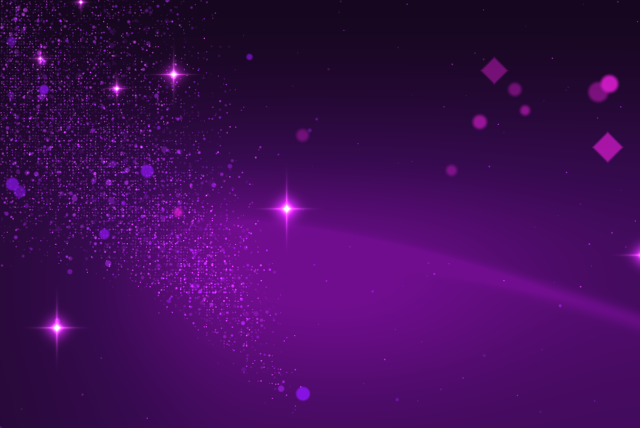
Give the GLSL for this background, as a Shadertoy shader.

```glsl
// Violet backdrop with a curved light beam, drifting dust, bokeh shapes and star glints.

const vec3 NIGHT   = vec3(0.085, 0.025, 0.120);
const vec3 PLUM    = vec3(0.220, 0.040, 0.320);
const vec3 VIOLET  = vec3(0.440, 0.050, 0.560);
const vec3 MAGENTA = vec3(0.820, 0.100, 0.780);
const vec3 INDIGO  = vec3(0.520, 0.070, 0.880);
const vec3 PINK    = vec3(0.900, 0.360, 0.860);
const vec3 HALO    = vec3(0.850, 0.150, 0.880);

const vec2  GLOW_CENTER = vec2(0.78, 0.33);
const vec2  GLOW_SIZE   = vec2(0.50, 0.25);
const float BEAM_WIDTH  = 0.021;
const int   DUST_LAYERS = 5;

// Bokeh: x, y, radius, opacity
const vec4 ROSY[8] = vec4[8](
    vec4(1.424, 0.804, 0.020, 0.95), vec4(1.398, 0.785, 0.023, 0.50),
    vec4(1.203, 0.791, 0.015, 0.45), vec4(1.121, 0.715, 0.016, 0.65),
    vec4(1.227, 0.742, 0.011, 0.60), vec4(1.055, 0.602, 0.012, 0.45),
    vec4(0.707, 0.684, 0.014, 0.40), vec4(0.416, 0.504, 0.010, 0.80));
const vec4 BLUISH[8] = vec4[8](
    vec4(0.708, 0.080, 0.016, 1.00), vec4(0.244, 0.453, 0.012, 0.80),
    vec4(0.344, 0.600, 0.015, 0.80), vec4(0.029, 0.570, 0.015, 0.75),
    vec4(0.046, 0.552, 0.014, 0.60), vec4(0.103, 0.791, 0.011, 0.80),
    vec4(0.583, 0.867, 0.007, 0.70), vec4(0.027, 0.903, 0.011, 0.50));
const vec4 DIAMONDS[2] = vec4[2](
    vec4(1.155, 0.835, 0.031, 0.48), vec4(1.420, 0.656, 0.035, 0.75));

// Glints: x, y, arm length, strength
const vec4 STARS[7] = vec4[7](
    vec4(0.670, 0.512, 0.115, 1.00), vec4(0.406, 0.826, 0.095, 0.85),
    vec4(0.273, 0.793, 0.060, 0.80), vec4(0.133, 0.234, 0.110, 1.00),
    vec4(0.094, 0.863, 0.065, 0.45), vec4(1.505, 0.404, 0.110, 0.95),
    vec4(0.189, 0.995, 0.045, 0.70));

vec3 hash3(vec2 p) {
    vec3 q = vec3(dot(p, vec2(127.1, 311.7)), dot(p, vec2(269.5, 183.3)),
                  dot(p, vec2(419.2, 371.9)));
    return fract(sin(q) * 43758.5);
}

float fill(float d, float blur) { return 1.0 - smoothstep(-blur, blur, d); }

// Vertical gradient, broad glow and beam, mapped onto the colour ramp
vec3 backdrop(vec2 p) {
    float level = 0.55 * (1.0 - smoothstep(0.4, 1.02, p.y));
    level *= mix(0.45, 1.0, smoothstep(-0.1, 0.6, p.x));
    vec2 g = (p - GLOW_CENTER) / GLOW_SIZE;
    level += 0.40 * exp(-dot(g, g));
    vec2 h = (p - vec2(0.52, 0.43)) / 0.17;
    level += 0.13 * exp(-dot(h, h));

    float dx = p.x - 0.47;
    float d = p.y - (0.488 - 0.122 * dx - 0.108 * dx * dx);
    float reach = smoothstep(0.35, 0.8, p.x);
    level += 0.25 * reach * exp(-d * d / (BEAM_WIDTH * BEAM_WIDTH));
    level += 0.10 * reach * fill(d, 0.03) * exp(d * 5.0);
    vec3 col = mix(NIGHT, PLUM, clamp(2.0 * level, 0.0, 1.0));
    return mix(col, VIOLET, clamp(2.0 * level - 1.0, 0.0, 1.0));
}

// Share of dust cells filled at a point
float dustDensity(vec2 p) {
    float right = 0.54 + 0.2 * (1.0 - p.y) - p.x;
    float above = p.y - (0.37 - 0.8 * p.x * p.x);
    float stream = abs(p.y - 0.87 + 1.15 * p.x);
    float body = smoothstep(-0.02, 0.25, right) * smoothstep(-0.03, 0.2, above);
    return body * (0.35 + 0.65 * exp(-stream * stream * 18.0));
}

// One speck per cell, from fine grain to coarse flakes
vec3 dust(vec2 p, float px) {
    vec3 sum = vec3(0.0);
    float cells = 150.0;
    for (int i = 0; i < DUST_LAYERS; i++) {
        vec2 id = floor(p * cells);
        vec3 a = hash3(id + 17.0 * float(i));
        vec3 b = hash3(id + 17.0 * float(i) + 91.3);
        vec2 center = (id + 0.3 + 0.4 * a.xy) / cells;
        float coarse = float(i) / float(DUST_LAYERS - 1);
        float radius = mix(0.10, 0.24, b.x) / cells;
        float present = step(a.z, dustDensity(center) * mix(0.75, 0.35, coarse));
        vec3 tint = mix(INDIGO, PINK, b.y * mix(1.0, 0.4, coarse));
        float light = mix(0.12, 0.95, b.z * b.z) * mix(1.0, 0.5, coarse);
        sum += tint * light * present * fill(length(p - center) - radius, px);
        cells *= 0.64;
    }
    return sum;
}

// Soft halo, white core and two tapered rays
vec3 glint(vec2 q, float arm, float strength) {
    vec2 a = abs(q);
    float r = mix(length(q), a.x + a.y, 0.4) / arm;
    float halo = exp(-r * r * 16.0);
    float core = exp(-r * r * 150.0);
    vec2 taper = max(1.0 - a / (arm * vec2(0.8, 1.0)), 0.0);
    vec2 rays = taper * taper * exp(-a.yx / 0.0018);
    return strength * (HALO * halo * 0.75 + PINK * (rays.x + rays.y) * 0.75 + core);
}

void mainImage(out vec4 fragColor, in vec2 fragCoord) {
    float px = 1.0 / iResolution.y;
    vec2 p = fragCoord * px;
    vec3 col = backdrop(p) + dust(p, px);

    // Bokeh discs and diamonds
    for (int i = 0; i < 8; i++) {
        vec4 m = ROSY[i], v = BLUISH[i];
        col = mix(col, MAGENTA, m.w * fill(length(p - m.xy) - m.z, 0.004 + px));
        col = mix(col, INDIGO, v.w * fill(length(p - v.xy) - v.z, 0.001 + px));
    }
    for (int i = 0; i < 2; i++) {
        vec2 q = abs(p - DIAMONDS[i].xy);
        col = mix(col, MAGENTA, DIAMONDS[i].w * fill(q.x + q.y - DIAMONDS[i].z, 0.003 + px));
    }

    for (int i = 0; i < 7; i++) col += glint(p - STARS[i].xy, STARS[i].z, STARS[i].w);
    fragColor = vec4(min(col, 1.0), 1.0);
}
```
